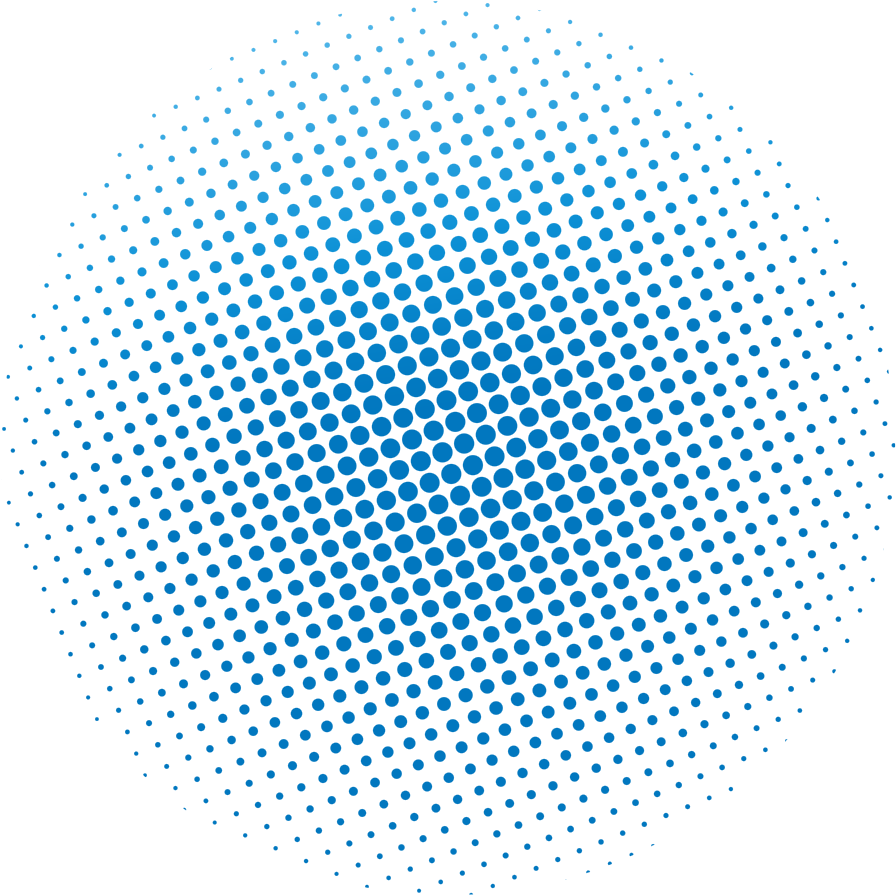
Reproduce this background procedurally as a Shadertoy shader.

```glsl
const vec3 PAPER = vec3(1.0);
const vec3 DEEP_BLUE = vec3(0.005, 0.468, 0.75);
const vec3 MID_BLUE = vec3(0.05, 0.57, 0.84);
const vec3 SKY_BLUE = vec3(0.31, 0.71, 0.91);

vec2 rotate(vec2 p, float angle) {
    float c = cos(angle), s = sin(angle);
    return vec2(c * p.x - s * p.y, s * p.x + c * p.y);
}

// Center of the tilted lattice cell that holds p
vec2 nearestNode(vec2 p, vec2 origin, float spacing, float angle) {
    vec2 cell = round(rotate(p - origin, -angle) / spacing);
    return origin + rotate(cell * spacing, angle);
}

// Dots shrink from the middle toward the rim
float dotRadius(vec2 node, vec2 middle, float reach, float largest, float smallest) {
    float t = min(length(node - middle) / reach, 1.0);
    return mix(largest, smallest, pow(t, 1.7));
}

float circleDistance(vec2 p, vec2 center, float radius) {
    return length(p - center) - radius;
}

float coverage(float dist, float edgeWidth) {
    return clamp(0.5 - dist / edgeWidth, 0.0, 1.0);
}

// Three-stop gradient along a slightly leaning axis
vec3 inkColor(vec2 p, vec2 axis) {
    float height = dot(p - 0.5, axis);
    vec3 lower = mix(DEEP_BLUE, MID_BLUE, smoothstep(0.04, 0.27, height));
    return mix(lower, SKY_BLUE, clamp((height - 0.23) / 0.25, 0.0, 1.0));
}

void mainImage(out vec4 fragColor, in vec2 fragCoord) {
    float size = min(iResolution.x, iResolution.y);
    vec2 p = (fragCoord - 0.5 * iResolution.xy) / size + 0.5;
    float edgeWidth = 1.15 / size;

    // Halftone dots
    vec2 node = nearestNode(p, vec2(0.518, 0.505), 0.02608, 0.3865);
    float radius = dotRadius(node, vec2(0.506, 0.501), 0.5, 0.0113, 0.0021);
    float dots = coverage(circleDistance(p, node, radius), edgeWidth);

    // Round outer boundary
    float disc = coverage(circleDistance(p, vec2(0.5), 0.499), edgeWidth);

    vec3 ink = inkColor(p, vec2(-0.18, 0.984));
    fragColor = vec4(mix(PAPER, ink, dots * disc), 1.0);
}
```
